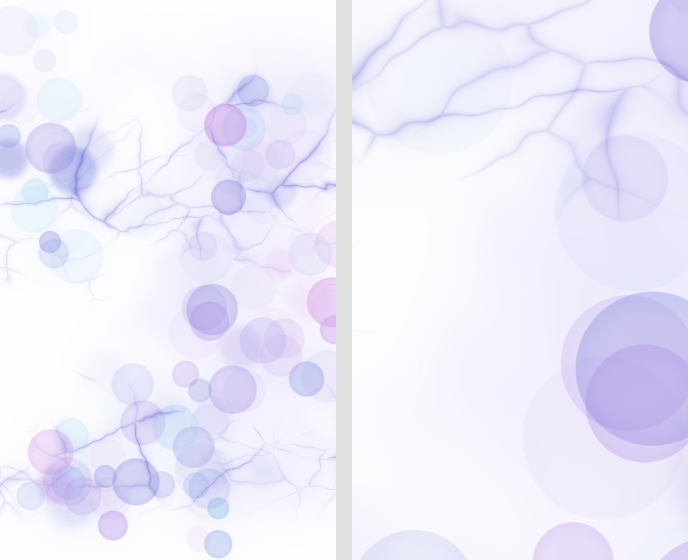
Left: the whole. Right: its middle third, enlarged.
A Shadertoy shader for this background:

```glsl
vec3 hash3(float n) {
    vec3 q = fract(n * vec3(0.1031, 0.1130, 0.0973) + 0.37);
    q += dot(q, q.yzx + 33.33);
    return fract((q.xxy + q.yzz) * q.zyx);
}

vec2 hash2(vec2 cell) {
    vec3 q = fract(cell.xyx * vec3(0.1031, 0.1030, 0.0973));
    q += dot(q, q.yzx + 33.33);
    return fract((q.xx + q.yz) * q.zy);
}

// Layered, rotated sines: a smooth displacement field
vec2 sineWarp(vec2 p, float freq) {
    vec2 sum = vec2(0.0);
    float amp = 1.0;
    for (int i = 0; i < 5; i++) {
        sum += amp * sin(p.yx * freq + vec2(1.7, 4.1) * float(i + 1) + sum);
        p = mat2(0.8, 0.6, -0.6, 0.8) * p;
        freq *= 1.9;
        amp *= 0.55;
    }
    return sum;
}

// Gap between the two nearest cell points; zero on cell borders
float cellGap(vec2 p) {
    vec2 base = floor(p), f = p - base;
    float nearest = 8.0, second = 8.0;
    for (int y = -1; y <= 1; y++)
    for (int x = -1; x <= 1; x++) {
        vec2 cell = vec2(x, y);
        float d = length(cell + hash2(base + cell + 40.0) - f);
        second = min(second, max(nearest, d));
        nearest = min(nearest, d);
    }
    return second - nearest;
}

// Cracked lines that thicken and fade along their length
float veins(vec2 p, float scale, float width) {
    vec2 q = p + 0.022 * sineWarp(p, 11.0);
    q = mat2(0.95, -0.3, 0.3, 0.95) * q * vec2(0.8, 1.15);
    float gap = cellGap(q * scale) / scale;
    float patches = smoothstep(-0.1, 1.5, sineWarp(p + scale, 7.0).x);
    float w = width * (0.4 + patches);
    return patches * (0.75 * exp(-gap / w) + 0.22 * exp(-gap / (w * 5.0)));
}

// Cyan through blue and violet to pink
vec3 bubbleTint(float t) {
    vec3 c = mix(vec3(0.56, 0.81, 0.94), vec3(0.51, 0.54, 0.87), smoothstep(0.12, 0.36, t));
    c = mix(c, vec3(0.66, 0.50, 0.88), smoothstep(0.40, 0.70, t));
    return mix(c, vec3(0.87, 0.65, 0.92), smoothstep(0.75, 1.0, t));
}

void mainImage(out vec4 fragColor, in vec2 fragCoord) {
    vec2 p = fragCoord / iResolution.x;
    float top = iResolution.y / iResolution.x;
    float pixel = 1.0 / iResolution.x;

    // White ground with faint lavender mist
    float mist = smoothstep(-0.6, 1.8, sineWarp(p, 5.0).y);
    float inside = smoothstep(0.0, 0.3, p.y) * smoothstep(top, top - 0.25, p.y);
    vec3 col = mix(vec3(0.995, 0.995, 1.0), vec3(0.93, 0.92, 0.99), 0.65 * mist * inside);

    // Bubble clusters: centre and spread
    vec4 clusters[6] = vec4[6](
        vec4(0.12, 1.25, 0.24, 0.38), vec4(0.82, 1.22, 0.26, 0.30),
        vec4(0.82, 0.74, 0.24, 0.42), vec4(0.25, 0.28, 0.24, 0.28),
        vec4(0.60, 0.28, 0.28, 0.26), vec4(0.48, 0.85, 0.52, 0.75));

    for (int i = 0; i < 108; i++) {
        float id = float(i);
        vec3 a = hash3(id * 3.17 + 1.0), b = hash3(id * 5.71 + 90.0), c = hash3(id * 7.39 + 211.0);
        vec4 cluster = clusters[i % 6];
        vec2 centre = cluster.xy + cluster.zw * (a.xy + b.xy - 1.0);
        float radius = mix(0.032, 0.082, c.x);
        float blur = c.y < 0.27 ? mix(0.012, 0.035, a.z) : pixel;
        float dist = length(p - centre);
        float disc = 1.0 - smoothstep(radius - blur, radius + blur, dist);
        float rim = 0.85 + 0.25 * smoothstep(0.65, 1.0, dist / radius);
        float strength = mix(0.06, 0.58, b.z * b.z * b.z);
        strength *= i % 6 == 5 ? 0.6 : 1.0;
        col = mix(col, bubbleTint(c.z), disc * rim * strength);

        // Wide pale glow around some bubbles
        float glow = exp(-dist * dist / (radius * radius * 2.5));
        col = mix(col, bubbleTint(c.z), 0.025 * glow);
    }

    // Veins over everything, coarse then fine
    float lines = veins(p, 4.2, 0.0045) + 0.45 * veins(p + 3.0, 8.5, 0.003);
    lines *= smoothstep(0.08, 0.3, p.y) * smoothstep(top, top - 0.15, p.y);
    col *= mix(vec3(1.0), vec3(0.69, 0.68, 0.92), min(lines, 1.0));

    fragColor = vec4(col, 1.0);
}
```
